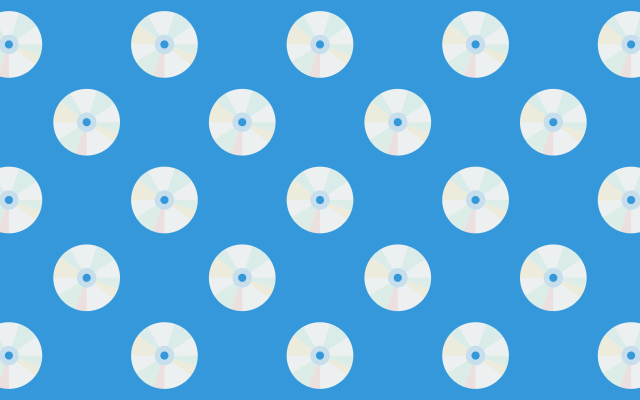
Reproduce this pattern procedurally as a Shadertoy shader.

```glsl
// Coverage of a shape from its signed distance
float cover(float dist, float pixel) {
    return clamp(0.5 - dist / pixel, 0.0, 1.0);
}

// Angular sector between two angles in degrees
float wedge(vec2 p, float from, float to, float pixel) {
    float offset = degrees(atan(p.y, p.x)) - 0.5 * (from + to);
    float outside = abs(mod(offset + 180.0, 360.0) - 180.0) - 0.5 * (to - from);
    return cover(radians(outside) * length(p), pixel);
}

// Tinted reflections around the disc
vec3 discColor(vec2 p, float pixel) {
    vec3 teal = vec3(0.85, 0.925, 0.915);
    vec3 cream = vec3(0.93, 0.92, 0.86);
    vec3 mint = vec3(0.86, 0.93, 0.90);
    vec3 pink = vec3(0.925, 0.875, 0.875);

    vec3 color = vec3(0.925, 0.941, 0.945);
    color = mix(color, teal, wedge(p, 34.0, 72.0, pixel));
    color = mix(color, teal, wedge(p, 120.0, 142.0, pixel));
    color = mix(color, cream, wedge(p, 142.0, 180.0, pixel));
    color = mix(color, mint, wedge(p, 212.0, 250.0, pixel));
    color = mix(color, pink, wedge(p, 250.0, 270.0, pixel));
    color = mix(color, cream, wedge(p, 323.0, 341.0, pixel));
    return mix(color, mint, wedge(p, 341.0, 360.0, pixel));
}

void mainImage(out vec4 fragColor, in vec2 fragCoord) {
    float cellSize = iResolution.y * 0.3889;
    float pixel = 1.0 / cellSize;
    vec2 p = (fragCoord - 0.5 * iResolution.xy) / cellSize;

    // Staggered lattice: nearest of the corner and centre discs
    vec2 corner = fract(p + 0.5) - 0.5;
    vec2 centre = fract(p) - 0.5;
    vec2 local = dot(corner, corner) < dot(centre, centre) ? corner : centre;
    float r = length(local);

    // Disc, hub ring and hole
    vec3 background = vec3(0.204, 0.596, 0.859);
    vec3 color = mix(background, discColor(local, pixel), cover(r - 0.2143, pixel));
    color = mix(color, vec3(0.78, 0.87, 0.93), cover(r - 0.0625, pixel));
    color = mix(color, background, cover(r - 0.026, pixel));
    fragColor = vec4(color, 1.0);
}
```
